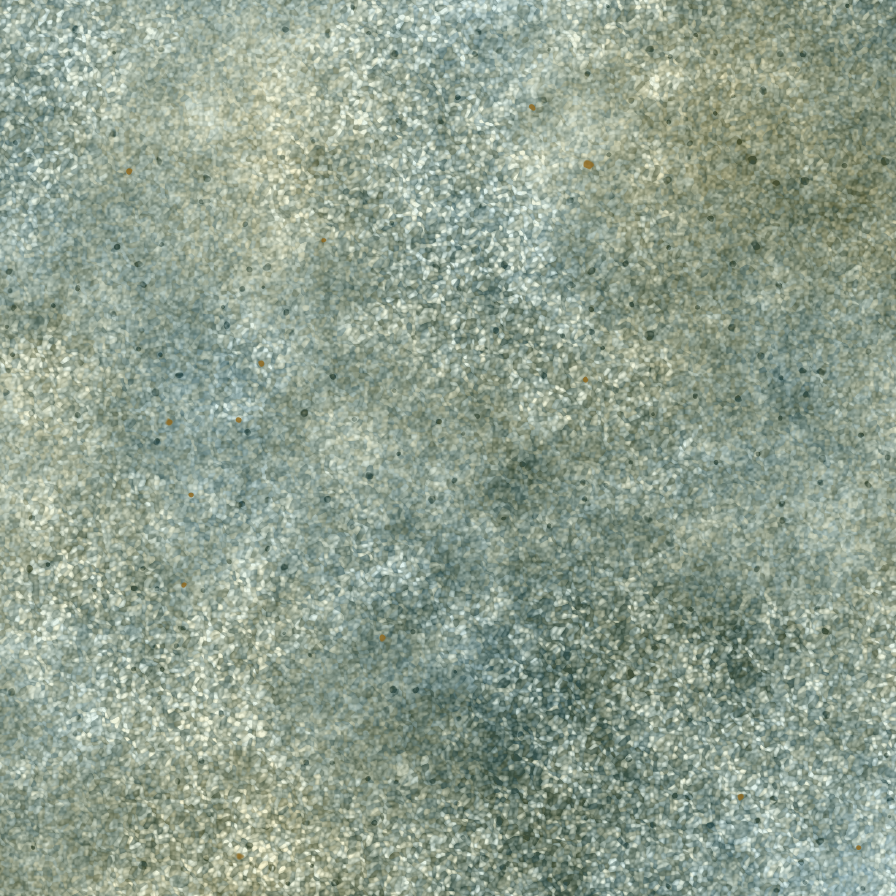
Reproduce this texture procedurally as a WebGL 1 fragment shader.

```glsl
precision highp float;
// Weathered grey-green plaster: cloudy stains, pale grit, faded shards, pits and rust flecks.
uniform vec2 u_resolution;

#define BASE_TONE 0.43
#define CLOUD_SCALE 3.2
#define CLOUD_DEPTH 0.46
#define MOTTLE_SCALE 22.0
#define MOTTLE_DEPTH 0.36
#define GRAIN_SCALE 185.0
#define GRAIN_DEPTH 0.62
#define FINE_SCALE 330.0
#define FINE_DEPTH 0.24
#define WEAVE_DEPTH 0.10
#define SHARDS 9

const vec3 DARK_MOSS = vec3(0.40, 0.47, 0.41);
const vec3 PALE_LIME = vec3(0.82, 0.86, 0.79);
const vec3 RUST = vec3(0.56, 0.40, 0.10);
const vec3 WARM_SHIFT = vec3(0.045, 0.005, -0.050);

float hash(vec2 p) {
  vec3 q = fract(p.xyx * vec3(0.1031, 0.1030, 0.0973));
  q += dot(q, q.yzx + 33.33);
  return fract((q.x + q.y) * q.z);
}

vec2 hash2(vec2 p) {
  return vec2(hash(p), hash(p + 71.7));
}

// Value noise in -1..1
float noise(vec2 p) {
  vec2 i = floor(p), f = fract(p);
  f = f * f * (3.0 - 2.0 * f);
  float low = mix(hash(i), hash(i + vec2(1.0, 0.0)), f.x);
  float high = mix(hash(i + vec2(0.0, 1.0)), hash(i + 1.0), f.x);
  return 2.0 * mix(low, high, f.y) - 1.0;
}

float fbm(vec2 p) {
  float sum = 0.0, amp = 0.5;
  for (int i = 0; i < 5; i++) {
    sum += amp * noise(p);
    p = mat2(1.6, 1.2, -1.2, 1.6) * p + 17.3;
    amp *= 0.5;
  }
  return sum;
}

// Rounded grains: x = shade, y = warmth, z = distance to the nearest centre
vec3 grains(vec2 p) {
  vec2 cell = floor(p), blend = vec2(0.0);
  float total = 0.0, nearest = 2.0;
  for (int y = -1; y <= 1; y++) {
    for (int x = -1; x <= 1; x++) {
      vec2 id = cell + vec2(float(x), float(y));
      float d = length(id + 0.1 + 0.8 * hash2(id) - p);
      float weight = exp(-11.0 * d * d);
      blend += weight * (hash2(id + 203.0) - 0.5);
      total += weight;
      nearest = min(nearest, d);
    }
  }
  return vec3(blend / total, nearest);
}

// Sparse round marks, one per chosen grid cell
float specks(vec2 uv, float density, float chance, float radius) {
  vec2 p = uv * density, id = floor(p);
  vec2 centre = id + 0.25 + 0.5 * hash2(id + 9.0);
  float size = radius * density * mix(0.5, 1.0, hash(id + 31.0));
  float d = length(p - centre) + 0.35 * size * noise(uv * 210.0);
  return step(hash(id + 57.0), chance) * (1.0 - smoothstep(0.55 * size, size, d));
}

// Angular stains, crisp on one side and fading toward the other
float shardStains(vec2 uv) {
  float stain = 0.0;
  vec2 warped = uv + 0.025 * vec2(fbm(uv * 11.0), fbm(uv * 11.0 + 40.0));
  for (int i = 0; i < SHARDS; i++) {
    vec2 seed = vec2(float(i) * 7.0 + 3.0, 19.0);
    float size = mix(0.035, 0.14, pow(hash(seed + 5.0), 2.0));
    float turn = 6.2832 * hash(seed + 11.0);
    vec2 q = (warped - hash2(seed)) / size;
    float edge = -1.0;
    for (int k = 0; k < 4; k++) {
      float a = turn + 1.5708 * float(k) + 0.7 * hash(seed + float(k) + 23.0);
      edge = max(edge, dot(q, vec2(cos(a), sin(a))) - 1.0);
    }
    float fade = smoothstep(-1.3, 0.8, dot(q, vec2(cos(turn), sin(turn))));
    float strength = mix(-0.24, 0.10, hash(seed + 37.0));
    stain += strength * fade * (1.0 - smoothstep(-0.08, 0.05, edge));
  }
  return stain;
}

void main() {
  vec2 uv = gl_FragCoord.xy / min(u_resolution.x, u_resolution.y);

  // Broad stains and areas of exposed grit
  float cloud = fbm(uv * CLOUD_SCALE + 4.0);
  float mottle = fbm(uv * MOTTLE_SCALE + 60.0);
  float grit = smoothstep(-0.30, 0.40, fbm(uv * 4.5 + 25.0) + 0.35 * mottle);
  float stain = shardStains(uv);

  // Grain, fine tooth and a faint cloth-like weave
  vec3 grain = grains(uv * GRAIN_SCALE + 0.5 * noise(uv * 90.0));
  float fine = noise(uv * FINE_SCALE);
  float weave = noise(uv * vec2(45.0, 260.0)) + noise(uv * vec2(260.0, 45.0) + 80.0);
  float relief = GRAIN_DEPTH * grain.x + 0.36 * (0.42 - grain.z);

  float tone = BASE_TONE + CLOUD_DEPTH * cloud + MOTTLE_DEPTH * mottle + stain;
  tone += relief * mix(0.65, 1.3, grit) + FINE_DEPTH * fine + 0.5 * WEAVE_DEPTH * weave;
  tone += 0.30 * grit * smoothstep(0.12, 0.40, grain.x) * smoothstep(0.6, 0.2, grain.z);
  tone -= 0.55 * specks(uv, 42.0, 0.13, 0.0055);

  // Warm olive and cool teal drift, with tinted single grains
  float warmth = 1.3 * fbm(uv * 3.7 + 90.0) + 1.1 * grain.y - 0.8 * min(stain, 0.0);
  vec3 colour = mix(DARK_MOSS, PALE_LIME, clamp(tone, -0.4, 1.25));
  colour += WARM_SHIFT * warmth;
  colour = mix(colour, RUST, 0.8 * specks(uv + 0.37, 13.0, 0.07, 0.006));
  gl_FragColor = vec4(clamp(colour, 0.0, 1.0), 1.0);
}
```
